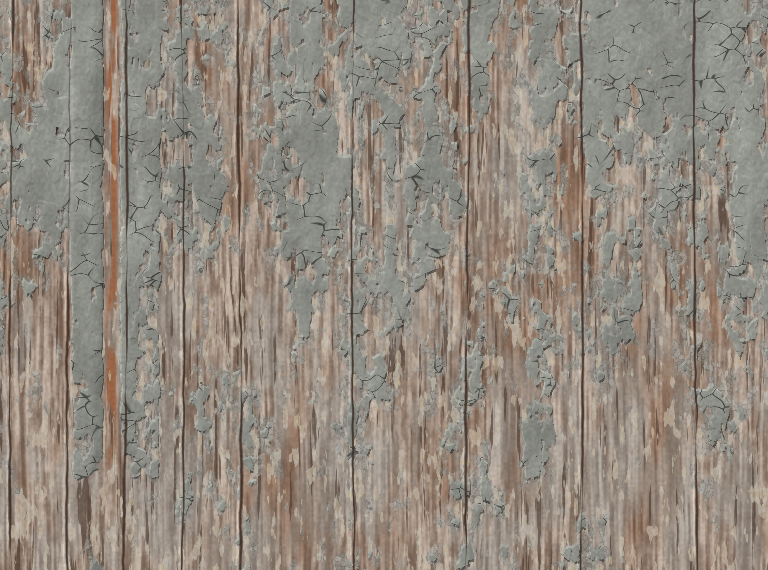
This texture is drawn by a Shadertoy shader. Its source:

```glsl
// Weathered plank wall: fine vertical wood grain and broken seams under peeling grey-green paint.
// The paint is a height field of layered noise and cellular chips; sampling it again
// toward the light gives the shadows and lit rims of the flakes.

vec2 hash2(vec2 p) {
    vec3 q = fract(p.xyx * vec3(.1031, .1030, .0973));
    q += dot(q, q.yzx + 33.33);
    return fract((q.xx + q.yz) * q.zy);
}

float noise(vec2 p) {
    vec2 i = floor(p), f = fract(p);
    f = f * f * (3. - 2. * f);
    return mix(mix(hash2(i).x, hash2(i + vec2(1, 0)).x, f.x),
               mix(hash2(i + vec2(0, 1)).x, hash2(i + 1.).x, f.x), f.y);
}

float layers(vec2 p) {
    float sum = 0., amp = .52;
    for (int i = 0; i < 5; i++) {
        sum += amp * noise(p);
        p = p * 1.93 + 17.3;
        amp *= .5;
    }
    return sum;
}

// x: gap to the nearest cell border, y: random value of the cell
vec2 cells(vec2 p) {
    vec2 base = floor(p);
    float first = 9., second = 9., id = 0.;
    for (int j = -1; j <= 1; j++)
    for (int i = -1; i <= 1; i++) {
        vec2 cell = base + vec2(i, j), h = hash2(cell);
        float d = length(cell + h - p);
        if (d < first) { second = first; first = d; id = hash2(cell + 71.).y; }
        else second = min(second, d);
    }
    return vec2(second - first, id);
}

float band(float x, float lo, float hi) {
    return smoothstep(lo - .005, lo + .005, x) - smoothstep(hi - .005, hi + .005, x);
}

vec2 wobble(vec2 p) {
    return p + .004 * vec2(sin(p.y * 70. + 3. * sin(p.x * 43.)),
                           sin(p.x * 90. + 2. * sin(p.y * 57.)));
}

float trim(vec2 p) {
    float ends = smoothstep(.16, .24, p.y + .08 * noise(p * 40.));
    return ends * (band(p.x, .125, .18) + .65 * band(p.x, .212, .28));
}

// Positive where paint still clings
float paint(vec2 p) {
    float cover = 1.2 * (layers(vec2(p.x * 19., p.y * 4.5) + 4.) - .5);
    cover += .4 * (layers(p * vec2(6., 3.) + 12.) - .5);
    cover += .75 * (layers(p * vec2(60., 36.)) - .5);
    cover += .24 * (cells(wobble(p) * vec2(62., 40.)).y - .5);
    cover += mix(-.31, .10, smoothstep(.1, 1., p.y));
    cover -= .13 * (1. - smoothstep(.3, .65, p.x));
    return cover + .7 * trim(p) - .4 * band(p.x, .185, .207);
}

vec3 wood(vec2 p) {
    float board = floor((p.x - .02) / .2);
    float x = p.x + .002 * sin(p.y * 7. + board * 2.3) + .001 * sin(p.y * 19. + p.x * 40.);
    float fine = noise(vec2(x * 240., p.y * 11.));
    float streak = layers(vec2(x * 95., p.y * 4.) + board * 5.);
    float fleck = layers(p * vec2(150., 55.));
    float tone = .42 * streak + .3 * fine + .28 * fleck;
    vec3 col = mix(vec3(.47, .385, .33), vec3(.76, .70, .645), smoothstep(.26, .72, tone));
    float rust = smoothstep(.47, .72, layers(p * vec2(13., 6.) + 31.));
    col = mix(col, vec3(.52, .38, .29) * (.75 + .5 * fine), .55 * rust);
    float weather = smoothstep(.4, .65, layers(p * vec2(26., 7.) + 43.));
    col = mix(col, vec3(.6, .59, .57) * (.8 + .4 * tone), .5 * weather);
    float split = smoothstep(.66, .74, layers(vec2(x * 130., p.y * 8.) + 57.));
    return mix(col, vec3(.3, .23, .19), .65 * split);
}

// Dark gap between boards, thinning out in places; extra narrow boards on the left
float seam(vec2 p) {
    float x = p.x - .02 + .003 * sin(p.y * 4. + p.x * 9.) + .006 * (layers(vec2(p.x * 30., p.y * 22.)) - .5);
    float pitch = p.x < .4 ? .1 : .2;
    float d = abs(fract(x / pitch + .5) - .5) * pitch;
    float open = noise(vec2(floor(x / pitch + .5) * 7., p.y * 9.));
    return (1. - smoothstep(.0004, .0012 + .0032 * open, d)) * (.35 + .65 * smoothstep(.1, .4, open));
}

void mainImage(out vec4 fragColor, in vec2 fragCoord) {
    vec2 p = fragCoord / iResolution.y;
    float height = paint(p), toLight = paint(p + vec2(-.002, .004));
    vec3 col = wood(p);

    // Rusty groove beside the painted trim
    float groove = band(p.x, .187, .205) * smoothstep(.15, .25, p.y);
    col = mix(col, vec3(.6, .39, .27), groove * smoothstep(.38, .6, layers(p * vec2(120., 12.))));

    // Thin crackled residue and pale primer chips
    vec2 crackle = cells(wobble(p) * vec2(150., 100.));
    float residue = smoothstep(-.22, -.02, height + .7 * (layers(p * vec2(85., 28.) + 8.) - .5));
    vec3 film = mix(vec3(.5, .5, .475), vec3(.68, .68, .66), crackle.y);
    film *= .8 + .2 * smoothstep(.02, .2, crackle.x);
    col = mix(col, film, .7 * residue);
    float primer = smoothstep(.63, .7, layers(p * vec2(100., 30.) + 91.));
    col = mix(col, mix(vec3(.78, .76, .73), vec3(.76, .70, .59), crackle.y), .65 * primer);

    // Paint flakes: cast shadow, body, relief and short sideways cracks
    float body = smoothstep(-.025, .025, height);
    col *= 1. - .45 * smoothstep(-.01, .09, toLight) * (1. - body);
    vec3 coat = vec3(.545, .555, .525) * (.86 + .28 * layers(p * vec2(24., 12.)));
    coat *= 1. - .12 * (smoothstep(.155, .18, p.x) - smoothstep(.18, .185, p.x));
    coat *= 1. + clamp(.4 * (height - toLight), -.13, .13);
    coat += .08 * body * (1. - smoothstep(-.04, .04, toLight));
    vec2 flake = cells(wobble(p) * vec2(26., 44.));
    float crack = (1. - smoothstep(.01, .08, flake.x)) * smoothstep(.55, .72, noise(p * vec2(34., 42.) + 6.));
    coat *= 1. - .5 * crack;
    col = mix(col, coat, body);

    // Seams with splintered pale edges, and surface grit
    col += .1 * seam(p + vec2(.005, 0.)) * (1. - body);
    col = mix(col, vec3(.23, .17, .14), .85 * seam(p));
    col *= .95 + .1 * noise(p * 230.);
    fragColor = vec4(clamp(col, 0., 1.), 1.);
}
```
